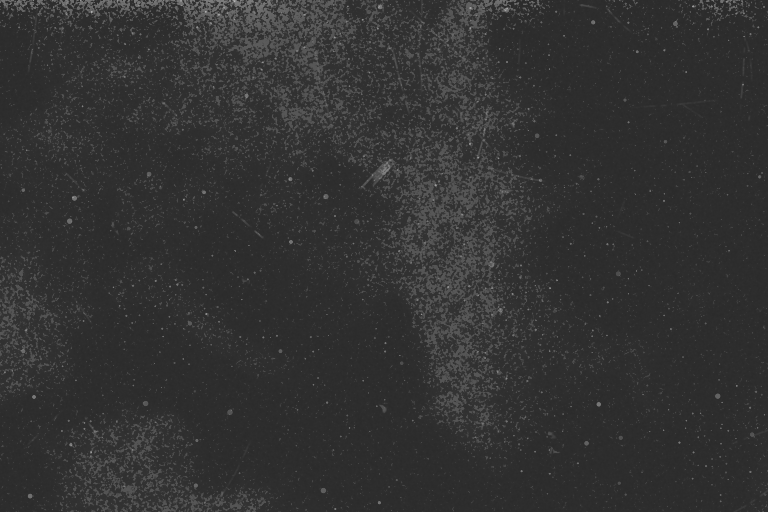
Write a Shadertoy shader that draws this texture.

```glsl
// A worn charcoal surface: dusty haze, fine grain, specks and scratches.
// Warped fractal noise sets the haze density, which thresholds the grain;
// looped segments and jittered cells add scratches, chips and dust.
#define BASE_GREY 0.176
#define HAZE_LIFT 0.030
#define GRAIN_LIGHT 0.125
#define GRAIN_SCALE 260.0
#define HAZE_SCALE 3.2
#define EDGE_DEPTH 0.035
#define SCRATCH_COUNT 34
#define SCRATCH_LIGHT 0.17
#define SCUFF_COUNT 9
#define SPECK_LIGHT 0.30

// Integer hash: two random values per cell
vec2 hash2(vec2 cell) {
    uvec2 v = uvec2(ivec2(floor(cell))) * 1664525u + 1013904223u;
    v.x += v.y * 1664525u;
    v.y += v.x * 1664525u;
    v ^= v >> 16u;
    v.x += v.y * 1664525u;
    v.y += v.x * 1664525u;
    v ^= v >> 16u;
    return vec2(v & 0xffffu) / 65535.0;
}

mat2 rotation(float angle) {
    float c = cos(angle), s = sin(angle);
    return mat2(c, s, -s, c);
}

float noise(vec2 p) {
    vec2 i = floor(p), f = fract(p);
    f = f * f * (3.0 - 2.0 * f);
    float low = mix(hash2(i).x, hash2(i + vec2(1, 0)).x, f.x);
    float high = mix(hash2(i + vec2(0, 1)).x, hash2(i + vec2(1, 1)).x, f.x);
    return mix(low, high, f.y);
}

float fbm(vec2 p) {
    float sum = 0.0, gain = 0.5;
    for (int i = 0; i < 5; i++) {
        sum += gain * noise(p);
        p = rotation(0.6) * p * 2.03 + 17.0;
        gain *= 0.5;
    }
    return sum / 0.97;
}

// Cloudy dust, strongest left of the centre
float hazeDensity(vec2 p) {
    vec2 warp = vec2(fbm(p * 4.0 + 3.0), fbm(p * 4.0 + 41.0)) - 0.5;
    vec2 q = (p - vec2(0.58, 0.56)) / vec2(0.42, 0.30) + warp;
    float cloud = fbm(p * HAZE_SCALE + warp * 0.9 + 8.0);
    float haze = smoothstep(0.42, 0.82, cloud + 0.15 * exp(-dot(q, q)));
    return haze * (0.65 + 0.7 * noise(p * 45.0));
}

// Tapered, broken line centred on the origin, lying along x
float scratchLine(vec2 p, float halfLength, float width, float px) {
    float along = clamp(abs(p.x) / halfLength, 0.0, 1.0);
    float line = 1.0 - smoothstep(width * 0.4, width + px, abs(p.y));
    return line * (1.0 - smoothstep(0.65, 1.0, along));
}

float scratches(vec2 p, float aspect, float px) {
    float light = 0.0;
    for (int i = 0; i < SCRATCH_COUNT; i++) {
        vec2 a = hash2(vec2(i, 11)), b = hash2(vec2(i, 23)), c = hash2(vec2(i, 37));
        bool steep = i % 3 == 0;
        vec2 centre = vec2(a.x * aspect, steep ? 1.0 - 0.3 * a.y : a.y);
        float angle = steep ? 1.35 + 0.5 * b.x : mix(-1.0, 1.2, b.x);
        float halfLength = mix(0.02, steep ? 0.16 : 0.11, b.y * b.y);
        vec2 q = (p - centre) * rotation(angle);
        q.y += 0.008 * (noise(vec2(q.x * 14.0, float(i))) - 0.5);
        float wear = smoothstep(0.2, 0.6, noise(vec2(q.x * 90.0, float(i) + 0.5)));
        light += scratchLine(q, halfLength, 0.0011, px) * wear * mix(0.25, 1.0, c.x * c.x);
    }
    // A bright bundle of short parallel strokes
    vec2 q = (p - vec2(0.74, 0.66)) * rotation(0.82);
    for (int i = 0; i < 4; i++) {
        vec2 r = hash2(vec2(i, 71));
        vec2 shift = vec2((r.x - 0.5) * 0.03, (float(i) - 1.5) * 0.0045);
        light += scratchLine(q - shift, mix(0.025, 0.045, r.y), 0.0016, px);
    }
    return min(light, 1.3);
}

// Ragged chips where the coating has rubbed off
float scuffs(vec2 p, float aspect, float px) {
    float light = 0.0;
    vec2 ragged = vec2(noise(p * 80.0), noise(p * 80.0 + 31.0)) - 0.5;
    for (int i = 0; i < SCUFF_COUNT; i++) {
        vec2 a = hash2(vec2(i, 83)), b = hash2(vec2(i, 97));
        vec2 q = (p - a * vec2(aspect, 1.0)) * rotation(b.x * 3.14) + ragged * 0.016;
        float d = length(q * vec2(1.0, 2.6)) - mix(0.007, 0.016, b.y);
        light += 1.0 - smoothstep(-0.008, px, d);
    }
    return light * smoothstep(0.25, 0.65, noise(p * 190.0));
}

// One jittered dot in some of the cells
float specks(vec2 p, float size, float share, float radius, float px) {
    vec2 cell = floor(p / size);
    vec2 a = hash2(cell + size * 9000.0), b = hash2(cell + 500.0);
    float d = length(p - (cell + 0.2 + 0.6 * a) * size);
    float r = radius * mix(0.5, 1.0, b.y);
    return step(b.x, share) * (1.0 - smoothstep(r - px * 0.5, r + px * 0.5, d)) * mix(0.4, 1.0, a.x);
}

void mainImage(out vec4 fragColor, in vec2 fragCoord) {
    float px = 1.0 / iResolution.y, aspect = iResolution.x * px;
    vec2 p = fragCoord * px;

    // Haze and the frayed upper edge decide how much grain shows
    float edge = exp(-(1.0 - p.y) / EDGE_DEPTH) * smoothstep(0.25, 0.65, fbm(p * 7.0 + 60.0));
    float haze = hazeDensity(p);
    float density = 0.10 + haze + edge * 1.1;
    float grain = 0.6 * noise(rotation(0.5) * p * GRAIN_SCALE)
                + 0.4 * noise(rotation(1.1) * p * GRAIN_SCALE * 1.6);
    float threshold = 0.76 - 0.36 * min(density, 1.2);
    float dust = smoothstep(threshold, threshold + 0.28, grain);

    float grey = BASE_GREY + 0.02 * (grain - 0.5) + HAZE_LIFT * haze;
    grey += dust * (GRAIN_LIGHT + 0.16 * edge);
    grey += SCRATCH_LIGHT * scratches(p, aspect, px) * (0.6 + 0.6 * grain);
    grey += 0.14 * scuffs(p, aspect, px);

    // Sparse large dots, and small ones gathered in clusters
    float cluster = smoothstep(0.45, 0.75, fbm(p * 5.0 + 90.0));
    grey += SPECK_LIGHT * specks(p, 0.085, 0.20, 0.0055, px);
    grey += SPECK_LIGHT * specks(p, 0.014, 0.02 + 0.20 * cluster + 0.3 * edge, 0.0022, px);

    fragColor = vec4(vec3(min(grey, 0.72)), 1.0);
}
```
